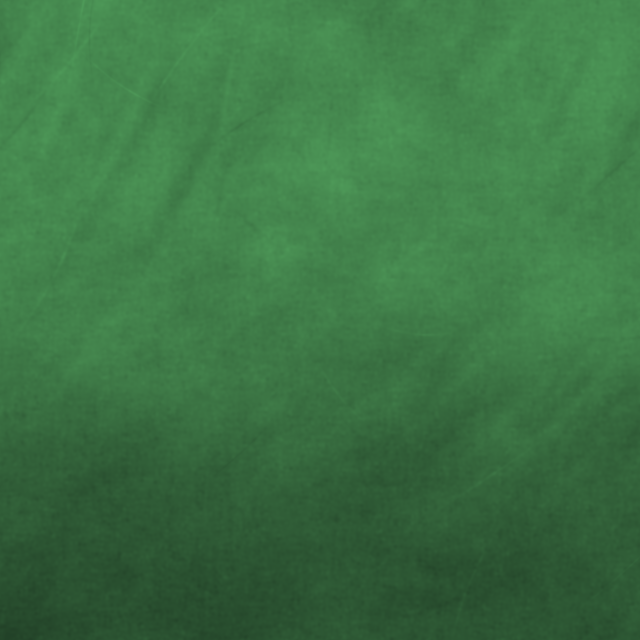
Write a WebGL 1 fragment shader that draws this texture.

```glsl
precision highp float;

uniform vec2 u_resolution;

const vec3 DEEP_GREEN = vec3(0.158, 0.305, 0.182);
const vec3 PALE_GREEN = vec3(0.312, 0.615, 0.354);
const int SCRATCH_COUNT = 22;

float hash(vec2 cell) {
  return fract(sin(dot(cell, vec2(127.1, 311.7))) * 43758.55);
}

vec2 hash2(vec2 cell) {
  return vec2(hash(cell), hash(cell + 57.3));
}

vec2 turn(vec2 p, float angle) {
  float c = cos(angle);
  float s = sin(angle);
  return vec2(c * p.x + s * p.y, c * p.y - s * p.x);
}

// Cellular noise: one soft spot of random sign per cell, centred on zero
float blotch(vec2 p) {
  vec2 cell = floor(p);
  float sum = 0.0;
  for (int j = -1; j <= 1; j++) {
    for (int i = -1; i <= 1; i++) {
      vec2 id = cell + vec2(float(i), float(j));
      vec2 offset = p - id - hash2(id);
      float fall = max(0.0, 1.0 - dot(offset, offset));
      sum += (hash(id + 19.7) * 2.0 - 1.0) * fall * fall * fall;
    }
  }
  return sum;
}

// Layers of blotches, each finer, fainter and turned
float clouds(vec2 p) {
  float sum = 0.0;
  float strength = 1.0;
  for (int i = 0; i < 4; i++) {
    sum += strength * blotch(p);
    p = turn(p, 0.7) * 2.1 + 13.7;
    strength *= 0.76;
  }
  return sum;
}

// Wiped strokes along an angle
float smear(vec2 p, float angle, vec2 frequency) {
  return blotch(turn(p, angle) * frequency + angle * 31.0);
}

// Soft, slightly bent line with tapered ends
float scratch(vec2 p, vec2 centre, float angle, float halfLength, float width, float bend) {
  vec2 q = turn(p - centre, angle);
  float along = q.x / halfLength;
  float across = (q.y - bend * halfLength * along * along) / width;
  return exp(-across * across) * (1.0 - smoothstep(0.1, 1.0, abs(along)));
}

// Scattered chalk and scuff lines, mostly rising to the right
float scratches(vec2 p, float aspect, float pixel) {
  float sum = 0.0;
  for (int i = 0; i < SCRATCH_COUNT; i++) {
    vec2 id = vec2(float(i), 4.0);
    vec2 centre = hash2(id) * vec2(aspect, 1.0);
    vec2 pick = hash2(id + 8.0);
    vec2 form = hash2(id + 23.0);
    float angle = pick.x < 0.75 ? mix(0.45, 1.45, form.x) : mix(-0.9, 0.1, form.x);
    float halfLength = mix(0.05, 0.17, pick.y);
    float width = max(mix(0.0018, 0.006, form.y * form.y), pixel);
    float tone = hash(id + 41.0) < 0.5 ? -0.10 : 0.12;
    sum += tone * scratch(p, centre, angle, halfLength, width, pick.x * 0.3 - 0.12);
  }
  return sum;
}

// Light upper field falling to a dark lower band
float boardLight(vec2 p) {
  float low = mix(0.09, 0.27, smoothstep(0.0, 0.32, p.y));
  float rise = 0.42 * smoothstep(0.22, 0.53, p.y);
  float corner = 0.10 * (1.0 - smoothstep(0.0, 0.42, length(p)));
  return low + rise - corner;
}

void main() {
  float pixel = 1.0 / u_resolution.y;
  vec2 p = gl_FragCoord.xy * pixel;
  vec2 warped = p + 0.03 * sin(p.yx * 7.0 + vec2(0.5, 2.1));

  // Dusty clouds and wiped strokes
  float dust = 0.095 * clouds(warped * 3.2 + 5.0);
  float patches = smoothstep(-0.3, 0.5, blotch(p * 4.0 + 71.0));
  float strokes = 0.09 * smear(warped, 0.75, vec2(3.0, 12.0));
  strokes += 0.10 * patches * smear(warped, 0.95, vec2(6.0, 38.0));
  strokes += 0.05 * (1.0 - patches) * smear(warped, 0.1, vec2(8.0, 45.0));

  // Fine crossed grain
  float grain = 0.04 * blotch(p * vec2(55.0, 150.0));
  grain += 0.035 * blotch(p * vec2(150.0, 60.0) + 9.0);
  grain += 0.05 * blotch(p * 165.0 + 33.0);

  // Marks broken up by the rough surface
  float wear = clamp(0.7 + 0.7 * blotch(p * 48.0 + 3.0), 0.1, 1.3);
  float marks = scratches(warped, u_resolution.x * pixel, pixel) * wear;

  float contrast = mix(0.65, 1.0, smoothstep(0.2, 0.5, p.y));
  float edge = 0.05 * blotch(p * 5.0 + 44.0);
  float tone = boardLight(p + vec2(0.0, edge)) + contrast * (dust + strokes + marks) + grain;
  gl_FragColor = vec4(mix(DEEP_GREEN, PALE_GREEN, clamp(tone, -0.15, 1.15)), 1.0);
}
```
